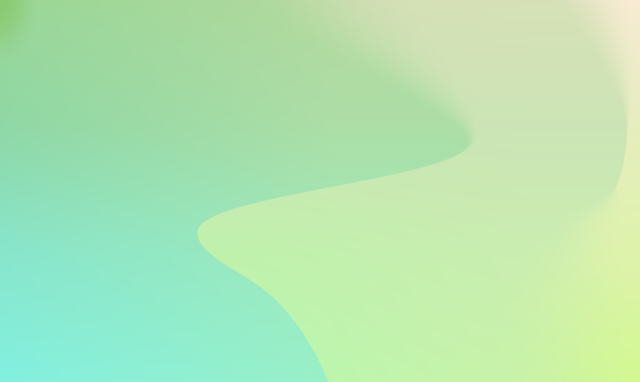
A WebGL 2 fragment shader for this background:

```glsl
#version 300 es
precision highp float;
// Soft green paper-like folds: a teal sheet, a lime sheet and a cream rim.
// Each sheet is a blend of vertical colour ramps; Bezier paths bound them,
// with an edge that is crisp in the middle and melts away toward the ends.
uniform vec2 u_resolution;
out vec4 fragColor;

const float ASPECT = 1.673;          // design width in canvas heights
const int SEGMENTS = 4;
const int SOLVE_STEPS = 16;

// Colour ramps, from the top of the canvas to the bottom
const vec3 TEAL_LEFT[4] = vec3[4](vec3(.60, .84, .59), vec3(.56, .845, .65),
                                  vec3(.53, .90, .80), vec3(.51, .94, .88));
const vec3 TEAL_RIGHT[4] = vec3[4](vec3(.70, .85, .62), vec3(.675, .87, .65),
                                   vec3(.625, .915, .73), vec3(.60, .94, .78));
const vec3 LIME_LEFT[4] = vec3[4](vec3(.82, .87, .70), vec3(.80, .90, .71),
                                  vec3(.75, .945, .675), vec3(.72, .97, .69));
const vec3 LIME_RIGHT[4] = vec3[4](vec3(.84, .88, .72), vec3(.80, .895, .71),
                                   vec3(.79, .93, .69), vec3(.785, .95, .66));
const vec3 RIM[4] = vec3[4](vec3(.97, .92, .83), vec3(.90, .93, .745),
                            vec3(.87, .95, .67), vec3(.83, .975, .56));
const vec3 CORNER = vec3(.54, .79, .44);
const float CORNER_RADIUS = 0.11;

// Cubic paths that descend steadily; neighbouring segments share end points
const vec2 SHEET_EDGE[13] = vec2[13](
    vec2(.850, 0.), vec2(.980, .152), vec2(1.233, .283), vec2(1.233, .365),
    vec2(1.233, .472), vec2(.516, .504), vec2(.516, .609),
    vec2(.516, .663), vec2(.621, .707), vec2(.675, .748),
    vec2(.741, .791), vec2(.817, .891), vec2(.858, 1.));
const vec2 RIM_EDGE[13] = vec2[13](
    vec2(1.551, 0.), vec2(1.601, .109), vec2(1.647, .239), vec2(1.640, .337),
    vec2(1.636, .446), vec2(1.607, .526), vec2(1.557, .559),
    vec2(1.52, .60), vec2(1.50, .66), vec2(1.50, .75),
    vec2(1.50, .83), vec2(1.51, .92), vec2(1.525, 1.));

vec3 ramp(vec3 stops[4], float y) {
    float s = clamp(y, 0., 1.) * 3.;
    int i = min(int(s), 2);
    return mix(stops[i], stops[i + 1], s - float(i));
}

vec2 bezier(vec2 a, vec2 b, vec2 c, vec2 d, float t) {
    float u = 1. - t;
    return u * u * u * a + 3. * u * t * (u * b + t * c) + t * t * t * d;
}

// Approximate signed distance to a path, positive on its right
float sideOf(vec2 path[13], vec2 p) {
    int k = 0;
    for (int i = 1; i < SEGMENTS; i++)
        if (p.y > path[3 * i].y) k = 3 * i;
    vec2 a = path[k], b = path[k + 1], c = path[k + 2], d = path[k + 3];

    // Bisect for the point of the curve at this height
    float low = 0., high = 1.;
    for (int i = 0; i < SOLVE_STEPS; i++) {
        float middle = .5 * (low + high);
        if (bezier(a, b, c, d, middle).y < p.y) low = middle;
        else high = middle;
    }
    float t = .5 * (low + high), u = 1. - t;
    vec2 tangent = u * u * (b - a) + 2. * u * t * (c - b) + t * t * (d - c);
    float slope = tangent.x / max(tangent.y, 1e-4);
    return (p.x - bezier(a, b, c, d, t).x) / sqrt(1. + slope * slope);
}

void main() {
    vec2 uv = gl_FragCoord.xy / u_resolution;
    vec2 p = vec2(uv.x * ASPECT, 1. - uv.y);      // y runs downward
    float pixel = .8 / u_resolution.y;

    // Teal sheet with a darker leaf-green corner
    vec3 teal = mix(ramp(TEAL_LEFT, p.y), ramp(TEAL_RIGHT, p.y),
                    clamp(p.x / .87, 0., 1.));
    float corner = 1. - smoothstep(0., CORNER_RADIUS, length(p * vec2(1., .6)));
    teal = mix(teal, CORNER, corner);

    // Lime sheet and the bright rim on its far side
    vec3 lime = mix(ramp(LIME_LEFT, p.y), ramp(LIME_RIGHT, p.y),
                    smoothstep(.55, 1.45, p.x));
    float rimBlur = pixel + .3 * max(0., .33 - p.y)
                  + min(.8 * max(0., p.y - .49), .22);
    float rim = smoothstep(-rimBlur, rimBlur, sideOf(RIM_EDGE, p));
    lime = mix(lime, ramp(RIM, p.y), rim);

    // Main fold, melting away toward the top
    float foldBlur = pixel + .4 * max(0., .395 - p.y);
    float fold = smoothstep(-foldBlur, foldBlur, sideOf(SHEET_EDGE, p));
    fragColor = vec4(mix(teal, lime, fold), 1.);
}
```
